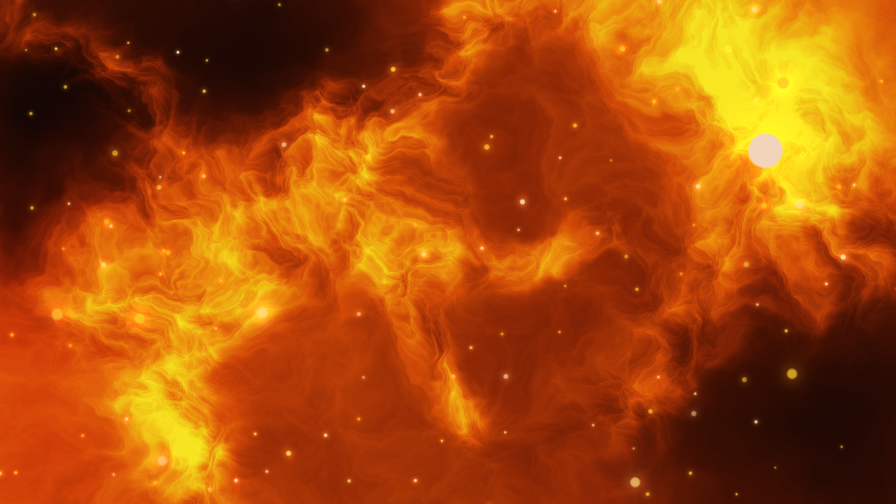
This background is drawn by a Shadertoy shader. Its source:

```glsl
const float BASE_HEAT = 0.42;
const float WARP = 0.17;
const float WISP_SCALE = 4.5;
const float WISP_GAIN = 0.95;
const float HAZE_GAIN = 0.14;
const vec2 SUN_POS = vec2(1.519, 0.701);
const float SUN_RADIUS = 0.034;
const vec3 SUN_COLOR = vec3(0.95, 0.83, 0.73);
const vec3 STAR_YELLOW = vec3(0.97, 0.77, 0.14);
const vec3 STAR_CREAM = vec3(0.98, 0.87, 0.62);

// Colours from cold to hot, one per 0.2 of heat
const vec3 RAMP[7] = vec3[7](
    vec3(0.085, 0.025, 0.015), vec3(0.25, 0.06, 0.01), vec3(0.55, 0.15, 0.02),
    vec3(0.82, 0.29, 0.03), vec3(0.92, 0.53, 0.05), vec3(0.94, 0.77, 0.08),
    vec3(0.97, 0.90, 0.13));

// Broad glows and voids: centre, radius, heat
const int GLOWS = 9;
const vec4 GLOW[GLOWS] = vec4[GLOWS](
    vec4(0.05, 0.20, 0.40, 0.22), vec4(0.52, 0.90, 0.29, -0.36),
    vec4(0.08, 0.68, 0.22, -0.36), vec4(0.10, 0.95, 0.28, -0.20),
    vec4(1.66, 0.18, 0.35, -0.38), vec4(1.65, 0.92, 0.38, 0.27),
    vec4(1.50, 0.82, 0.20, 0.22), vec4(0.52, 0.42, 0.30, 0.09),
    vec4(0.31, 0.14, 0.10, 0.12));

// Gas strands: end points, then width and strength
const int STRANDS = 12;
const vec4 STRAND[STRANDS] = vec4[STRANDS](
    vec4(0.02, 0.99, 0.24, 0.84), vec4(0.24, 0.84, 0.36, 0.58),
    vec4(0.22, 0.44, 0.70, 0.66), vec4(0.71, 0.76, 0.79, 0.44),
    vec4(0.79, 0.44, 0.91, 0.22), vec4(0.42, 0.42, 0.31, 0.17),
    vec4(0.29, 0.16, 0.40, 0.02), vec4(0.82, 0.74, 0.90, 0.97),
    vec4(0.90, 0.97, 1.34, 0.98), vec4(0.88, 0.50, 1.20, 0.52),
    vec4(1.44, 0.88, 1.62, 0.58), vec4(1.42, 0.50, 1.26, 0.18));
const vec2 STRAND_SHAPE[STRANDS] = vec2[STRANDS](
    vec2(0.07, 0.45), vec2(0.09, 0.45), vec2(0.13, 0.70), vec2(0.09, 0.75),
    vec2(0.06, 0.75), vec2(0.11, 0.65), vec2(0.08, 0.95), vec2(0.05, 0.60),
    vec2(0.06, 0.55), vec2(0.05, 0.55), vec2(0.17, 0.85), vec2(0.10, 0.45));

vec2 hash22(vec2 p) {
    vec3 q = fract(vec3(p.xyx) * vec3(0.1031, 0.1030, 0.0973));
    q += dot(q, q.yzx + 33.33);
    return fract((q.xx + q.yz) * q.zy);
}

float gradDot(vec2 cell, vec2 offset) {
    float angle = 6.2832 * hash22(cell).x;
    return dot(vec2(cos(angle), sin(angle)), offset);
}

float noise(vec2 p) {
    vec2 i = floor(p), f = p - i;
    vec2 u = f * f * f * (f * (f * 6.0 - 15.0) + 10.0);
    vec2 e = vec2(0.0, 1.0);
    return mix(mix(gradDot(i, f), gradDot(i + e.yx, f - e.yx), u.x),
               mix(gradDot(i + e, f - e), gradDot(i + 1.0, f - 1.0), u.x), u.y);
}

const mat2 TURN = mat2(1.6, 1.2, -1.2, 1.6);

float fbm(vec2 p) {
    float sum = 0.0, amp = 0.6;
    for (int i = 0; i < 5; i++, amp *= 0.5, p = TURN * p + 7.3) sum += amp * noise(p);
    return sum;
}

// Thin bright creases, each octave bent by the one before
float wisps(vec2 p) {
    float sum = 0.0, amp = 0.42;
    for (int i = 0; i < 6; i++, amp *= 0.62) {
        float crease = max(0.0, 1.0 - 2.0 * abs(noise(p)));
        sum += amp * crease * crease;
        p = TURN * p + 3.7 + 0.5 * crease;
    }
    return sum;
}

float segmentDistance(vec2 p, vec2 a, vec2 b) {
    vec2 ab = b - a;
    return length(p - a - ab * clamp(dot(p - a, ab) / dot(ab, ab), 0.0, 1.0));
}

vec3 heatColor(float heat) {
    float x = clamp(heat * 5.0, 0.0, 5.999);
    int i = int(x);
    return mix(RAMP[i], RAMP[i + 1], x - float(i));
}

float disc(float d, float radius, float blur) {
    return 1.0 - smoothstep(radius - blur, radius + blur, d);
}

// One jittered star per occupied cell
vec3 addStars(vec3 col, vec2 p, float cell, float radius, float share, float pixel) {
    vec2 id = floor(p / cell);
    vec2 seed = id + 91.0 * cell;
    vec2 pick = hash22(seed + 40.0), look = hash22(seed + 80.0);
    vec2 center = (id + 0.15 + 0.7 * hash22(seed)) * cell;
    float d = length(p - center), r = radius * mix(0.65, 1.25, look.x);
    float presence = step(pick.x, share) * mix(0.5, 1.0, pick.y);
    vec3 tint = mix(STAR_YELLOW, STAR_CREAM, smoothstep(0.45, 0.9, look.y));
    col += presence * 0.22 * tint * exp(-d * d / (r * r * 5.0));
    return mix(col, tint, presence * disc(d, r, 0.7 * pixel + 0.15 * r));
}

void mainImage(out vec4 fragColor, in vec2 fragCoord) {
    vec2 p = fragCoord / iResolution.y;
    float pixel = 1.0 / iResolution.y;
    vec2 q = p + WARP * vec2(fbm(p * 3.5 + 2.0), fbm(p * 3.5 + 19.0));

    // Broad heat
    float heat = BASE_HEAT;
    for (int i = 0; i < GLOWS; i++) {
        vec2 d = (q - GLOW[i].xy) / GLOW[i].z;
        heat += GLOW[i].w * exp(-dot(d, d));
    }

    // Wispy gas
    float gap = 1.0;
    for (int i = 0; i < STRANDS; i++) {
        float d = segmentDistance(q, STRAND[i].xy, STRAND[i].zw) / STRAND_SHAPE[i].x;
        gap *= 1.0 - STRAND_SHAPE[i].y * exp(-d * d);
    }
    float gas = 1.0 - gap;
    float wisp = wisps(q * WISP_SCALE + 5.0);
    heat += gas * (WISP_GAIN * wisp - 0.06);
    heat += HAZE_GAIN * (wisp - 0.45) * smoothstep(0.1, 0.5, heat);
    vec3 col = heatColor(heat);

    // Redder glow at the lower left
    vec2 red = (p - vec2(0.05, 0.32)) / 0.4;
    col.g *= 1.0 - 0.22 * exp(-dot(red, red)) * gap;

    // Stars, small to large, then the sun
    col = addStars(col, p, 0.095, 0.0027, 0.42, pixel);
    col = addStars(col, p + 3.1, 0.130, 0.0045, 0.33, pixel);
    col = addStars(col, p + 7.7, 0.240, 0.0095, 0.27, pixel);
    float sun = length(p - SUN_POS);
    col += 0.12 * STAR_YELLOW * exp(-sun * sun / 0.006);
    col = mix(col, SUN_COLOR, disc(sun, SUN_RADIUS, 1.2 * pixel));

    fragColor = vec4(clamp(col, 0.0, 1.0), 1.0);
}
```
